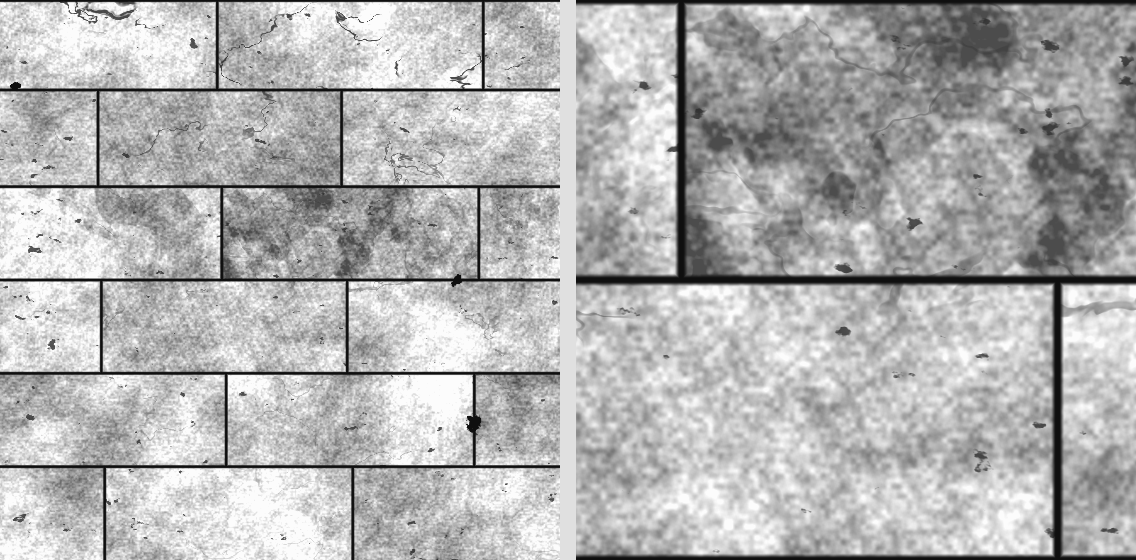
Left, the full canvas; right, a detail of the centre.
Give the GLSL for this texture, as a Shadertoy shader.

```glsl
// Six courses of weathered pale stone blocks with thin black joints.

const float ROWS = 6.0;
const float JOINT_HALF = 0.0026;     // half width of a joint
const float JOINT_SOFT = 0.0016;     // blur of a joint edge
const vec3 JOINT_COLOR = vec3(0.06);
const vec3 PIT_COLOR = vec3(0.17);
const float CLOUD = 0.72;            // broad light and dark areas
const float MOTTLE = 0.42;           // medium blotches
const float GRAIN = 0.20;            // fine speckle
const float RELIEF = 0.30;           // lit bumps
const float VEIN = 0.15;             // darkness of veins
const float STAIN = 0.25;            // darkness of the large stain
const vec2 STAIN_CENTER = vec2(0.475, 0.595);
const vec2 STAIN_SIZE = vec2(0.12, 0.10);

// Per course, top to bottom
const float TONE_OUTER[6] = float[6](0.86, 0.77, 0.84, 0.85, 0.83, 0.79);
const float TONE_MIDDLE[6] = float[6](0.85, 0.76, 0.83, 0.78, 0.90, 0.86);
const float CONTRAST[6] = float[6](0.8, 0.5, 1.0, 0.8, 1.1, 0.9);
const float CRACKS[6] = float[6](1.0, 0.7, 0.35, 0.4, 0.3, 0.2);
const float VEINS[6] = float[6](0.3, 0.15, 1.0, 0.2, 0.2, 0.4);

// Lumps on the joints: centre and radius
const vec3 LUMPS[3] = vec3[3](
    vec3(0.816, 0.499, 0.009), vec3(0.848, 0.246, 0.013), vec3(0.028, 0.847, 0.008));

float hash(vec2 p) {
    return fract(sin(dot(p, vec2(127.1, 311.7))) * 43758.5453);
}

float noise(vec2 p) {
    vec2 i = floor(p), f = fract(p);
    f = f * f * (3.0 - 2.0 * f);
    return mix(mix(hash(i), hash(i + vec2(1, 0)), f.x),
               mix(hash(i + vec2(0, 1)), hash(i + vec2(1, 1)), f.x), f.y);
}

float fbm(vec2 p) {
    float sum = 0.0, amp = 0.5;
    for (int i = 0; i < 5; i++) {
        sum += amp * noise(p);
        p = mat2(1.6, 1.2, -1.2, 1.6) * p + 7.3;
        amp *= 0.5;
    }
    return sum / 0.96875;
}

// Depth of the joint above a course, measured from the top
float rowEdge(float row) {
    return row / ROWS + (row == 0.0 ? 0.001 : row == 1.0 ? -0.006 : 0.0);
}

// The two upright joints of a course; alternate courses are staggered
vec2 uprights(float row) {
    return mod(row, 2.0) < 0.5 ? vec2(0.388, 0.863) + vec2(0.004, -0.004) * row
                               : vec2(0.172, 0.605) + vec2(0.003, 0.005) * row;
}

vec3 stone(vec2 uv, int row, float column) {
    bool middle = column == 1.0;
    float seed = hash(vec2(float(row) + 3.0, mod(column, 2.0)));
    vec2 p = uv - vec2(column == 2.0 ? 1.0 : 0.0, 0.0) + seed * 19.0;
    vec2 warp = vec2(fbm(p * 12.0), fbm(p * 12.0 + 31.0)) - 0.5;

    // Tone, blotches and grain
    float tone = middle ? TONE_MIDDLE[row] : TONE_OUTER[row];
    tone += CONTRAST[row] * CLOUD * (fbm(p * 7.0) - 0.5);
    tone += MOTTLE * (fbm(p * 32.0 + warp) - 0.5);
    tone += GRAIN * (noise(p * 330.0) + noise(p * 190.0) - 1.0);
    tone += RELIEF * (fbm(p * 75.0) - fbm(p * 75.0 + vec2(-0.15, 0.3)));

    // Veins with crisp rims
    float vein = fbm(p * vec2(9.0, 7.0) + 2.5 * warp + 5.0);
    tone -= VEIN * VEINS[row] * smoothstep(0.50, 0.55, vein) * smoothstep(0.72, 0.60, vein);

    // Large stain in one block
    if (row == 2 && middle) {
        float reach = 1.0 - length((uv - STAIN_CENTER) / STAIN_SIZE);
        tone -= STAIN * smoothstep(-0.05, 0.4, reach + 3.0 * (fbm(uv * 16.0) - 0.5));
    }

    // Broken cracks and small pits
    float ridge = abs(fbm(p * vec2(8.0, 15.0) + warp) - 0.5);
    float crackMask = smoothstep(0.52, 0.68, noise(p * vec2(11.0, 15.0) + 9.0));
    float crack = smoothstep(0.015, 0.003, ridge) * crackMask * CRACKS[row];
    float patchy = noise(p * 13.0 + 17.0);
    float pit = smoothstep(0.76, 0.82, fbm(p * vec2(48.0, 75.0) + 3.0) + 0.14 * (patchy - 0.5));
    vec3 color = vec3(clamp(tone, 0.30, 0.99));
    return mix(color, PIT_COLOR, max(0.85 * crack, 0.8 * pit));
}

void mainImage(out vec4 fragColor, in vec2 fragCoord) {
    vec2 uv = fragCoord / iResolution.xy;
    float depth = 1.0 - uv.y;

    // Find the course, the block and the nearest joint
    float row = 0.0, joint = abs(depth - rowEdge(0.0));
    for (float k = 1.0; k < ROWS; k++) {
        row += step(rowEdge(k), depth);
        joint = min(joint, abs(depth - rowEdge(k)));
    }
    vec2 ends = uprights(row);
    float column = step(ends.x, uv.x) + step(ends.y, uv.x);
    joint = min(joint, min(abs(uv.x - ends.x), abs(uv.x - ends.y)));

    vec3 color = stone(uv, int(row), column);
    float soft = max(JOINT_SOFT, 0.7 / iResolution.y);
    float dark = 1.0 - smoothstep(JOINT_HALF - soft, JOINT_HALF + soft, joint);

    // Ragged lumps on the joints
    float ragged = 2.0 * (fbm(uv * 110.0) - 0.5);
    for (int i = 0; i < 3; i++) {
        float d = length(uv - LUMPS[i].xy) / LUMPS[i].z + ragged;
        dark = max(dark, 1.0 - smoothstep(0.8, 1.05, d));
    }
    fragColor = vec4(mix(color, JOINT_COLOR, dark), 1.0);
}
```
